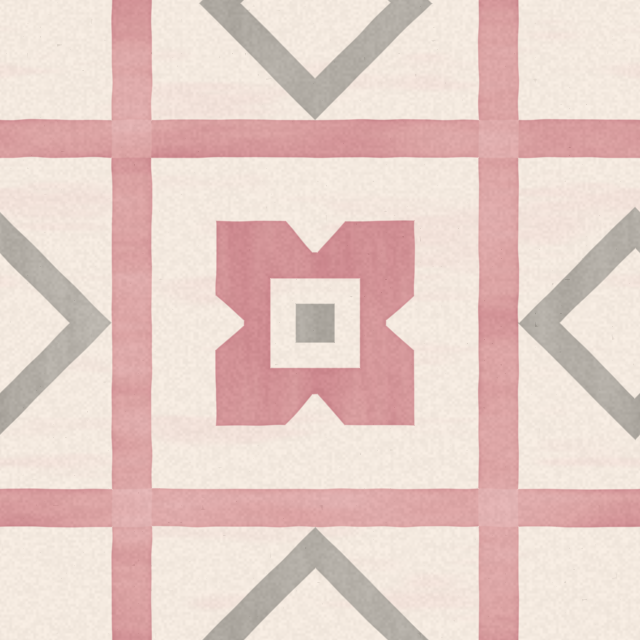
This pattern is drawn by a WebGL 2 fragment shader. Its source:

```glsl
#version 300 es
precision highp float;

uniform vec2 u_resolution;
out vec4 fragColor;

#define REPEATS 1.0
#define CENTER vec2(0.4925, 0.495)
#define BAND_OFFSET vec2(0.2865, 0.2885)
#define BAND_HALF vec2(0.0310, 0.0295)
#define DIAMOND_RADII vec2(0.1170, 0.1817)
#define FLOWER_HALF vec2(0.1550, 0.1595)
#define NOTCH_TIP 0.111
#define WINDOW_HALF 0.0700
#define DOT_HALF 0.0303
#define WOBBLE 0.0022
#define WASH 0.34
#define GRAIN 0.045

const vec3 CREAM = vec3(0.955, 0.915, 0.875);
const vec3 BLUSH = vec3(0.945, 0.875, 0.845);
const vec3 ROSE_DEEP = vec3(0.80, 0.53, 0.555);
const vec3 ROSE = vec3(0.86, 0.64, 0.64);
const vec3 ROSE_PALE = vec3(0.89, 0.71, 0.71);
const vec3 GREY_DEEP = vec3(0.66, 0.64, 0.61);
const vec3 GREY_PALE = vec3(0.76, 0.74, 0.71);

float hash(vec2 p) {
    return fract(sin(dot(p, vec2(127.1, 311.7))) * 43758.5453);
}

// Value noise with a whole number of cells, wrapping at the canvas edges
float noise(vec2 uv, vec2 cells) {
    vec2 p = uv * cells;
    vec2 i = floor(p);
    vec2 f = fract(p);
    f = f * f * (3.0 - 2.0 * f);
    vec2 lo = mod(i, cells);
    vec2 hi = mod(i + 1.0, cells);
    return mix(mix(hash(lo), hash(vec2(hi.x, lo.y)), f.x),
               mix(hash(vec2(lo.x, hi.y)), hash(hi), f.x), f.y);
}

// Brush strokes: three octaves of stretched noise
float strokes(vec2 uv, vec2 cells) {
    return 0.5 * noise(uv, cells) + 0.3 * noise(uv, cells * 2.0)
         + 0.2 * noise(uv, cells * 5.0);
}

float cover(float d) {
    float aa = 0.75 / min(u_resolution.x, u_resolution.y) + 0.0004;
    return smoothstep(aa, -aa, d);
}

// Pigment gathered along the inside of an edge
float rim(float d) {
    return exp(-abs(d) * 320.0);
}

// Blunt wedge opening along +y
float notch(vec2 a) {
    return max(0.75 * (a.x - 0.004 - 0.88 * (a.y - NOTCH_TIP)), NOTCH_TIP - a.y);
}

// Deep to pale wash, darkened at the rim
vec3 pigment(vec3 deep, vec3 middle, vec3 pale, float tone) {
    tone = clamp(tone, 0.0, 1.0);
    return tone < 0.5 ? mix(deep, middle, tone * 2.0)
                      : mix(middle, pale, tone * 2.0 - 1.0);
}

void main() {
    vec2 uv = gl_FragCoord.xy / u_resolution;
    vec2 q = fract((uv - CENTER) * REPEATS + 0.5) - 0.5;

    // Slightly uneven hand-painted edges
    vec2 shake = vec2(noise(uv, vec2(9.0, 31.0)), noise(uv + 0.37, vec2(31.0, 9.0))) - 0.5;
    vec2 a = abs(q + WOBBLE * shake);
    vec2 e = 0.5 - a;

    // Shapes
    vec2 bands = abs(a - BAND_OFFSET) - BAND_HALF;
    float grid = min(bands.x, bands.y);
    float radius = min(e.x + a.y, a.x + e.y);
    float diamond = max(radius - DIAMOND_RADII.y, DIAMOND_RADII.x - radius) * 0.7071;
    vec2 box = a - FLOWER_HALF;
    float flower = max(max(box.x, box.y), -min(notch(a), notch(a.yx)));
    float square = max(abs(q.x), abs(q.y));
    flower = max(flower, WINDOW_HALF - square);
    float grey = min(diamond, square - DOT_HALF);

    // Brush washes
    float across = strokes(uv, vec2(3.0, 18.0)) - 0.5;
    float along = strokes(uv, vec2(26.0, 4.0)) - 0.5;
    float cloud = noise(uv, vec2(7.0, 7.0)) - 0.5;

    // Cream ground with faint horizontal blush
    vec3 color = mix(CREAM, BLUSH, smoothstep(0.04, 0.28, across) * 0.8);

    // Rose grid, paler where bands cross
    float crossing = cover(max(bands.x, bands.y));
    float gridTone = 0.52 + WASH * (2.6 * across + cloud) + 0.28 * crossing;
    gridTone -= 0.35 * rim(grid) * (1.0 - crossing);
    color = mix(color, pigment(ROSE_DEEP, ROSE, ROSE_PALE, gridTone), cover(grid));

    // Rose flower with vertical strokes
    float flowerTone = 0.24 + WASH * (1.8 * along + 0.6 * cloud) - 0.3 * rim(flower);
    color = mix(color, pigment(ROSE_DEEP, ROSE, ROSE_PALE, flowerTone), cover(flower));

    // Grey chevrons and center dot
    float greyTone = 0.45 + WASH * (3.0 * along + cloud) - 0.3 * rim(grey);
    vec3 greyMiddle = 0.5 * (GREY_DEEP + GREY_PALE);
    color = mix(color, pigment(GREY_DEEP, greyMiddle, GREY_PALE, greyTone), cover(grey));

    // Fine grain and sparse specks
    color += GRAIN * (noise(uv, vec2(240.0)) - 0.5);
    float speck = smoothstep(0.95, 1.0, noise(uv + 0.13, vec2(150.0)));
    color -= 0.10 * speck * noise(uv, vec2(11.0));
    fragColor = vec4(clamp(color, 0.0, 1.0), 1.0);
}
```
